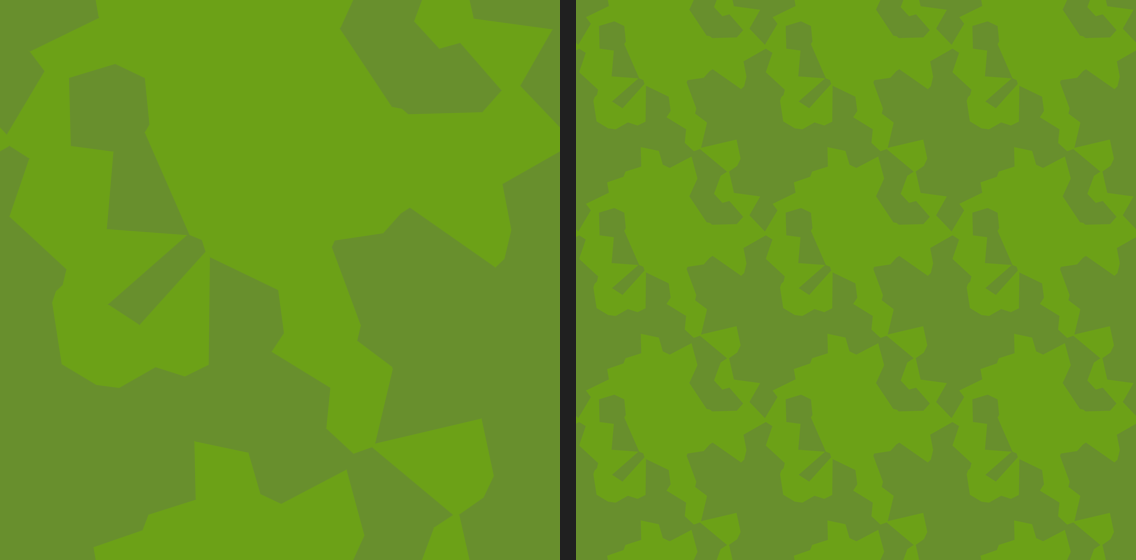
Left: one tile. Right: repeated 3 by 3.
Write a Shadertoy shader that draws this pattern.

```glsl
// Two-tone angular camouflage: a wrapping jittered Voronoi diagram whose cells
// are each painted olive or bright green, so that like neighbours fuse into
// large straight-edged patches. Both tones cover the same number of cells.

const int   CELLS     = 8;      // cells per side, must be even
const uint  SEED      = 23u;    // picks the arrangement
const float JITTER    = 0.98;   // 0 = square grid, 1 = fully scattered sites
const float CLUMPING  = 0.08;   // how much a cell follows its neighbours
const float SOFTNESS  = 0.7;    // half width of the edge blend, in pixels
const vec2  ORIGIN    = vec2(5.03, 3.43);  // lower left corner, in cells
const vec3  OLIVE     = vec3(0.409, 0.561, 0.178);
const vec3  LEAF      = vec3(0.422, 0.631, 0.090);

// Three random values in 0..1 for a cell; the cell index wraps at the border.
vec3 cellHash(ivec2 cell) {
    ivec2 wrapped = (cell + 4 * CELLS) % CELLS;
    uvec3 v = uvec3(uvec2(wrapped), SEED) * 1664525u + 1013904223u;
    v.x += v.y * v.z;
    v.y += v.z * v.x;
    v.z += v.x * v.y;
    v ^= v >> 16u;
    v.x += v.y * v.z;
    v.y += v.z * v.x;
    v.z += v.x * v.y;
    return vec3(v >> 8u) * exp2(-24.0);
}

// Random level of a cell, slightly blended with its four neighbours.
float level(ivec2 cell) {
    float around = cellHash(cell + ivec2(1, 0)).z + cellHash(cell - ivec2(1, 0)).z
                 + cellHash(cell + ivec2(0, 1)).z + cellHash(cell - ivec2(0, 1)).z;
    return cellHash(cell).z + CLUMPING * around;
}

// A cell and its partner half a tile away always take opposite tones.
bool isOlive(ivec2 cell) {
    return level(cell) > level(cell + CELLS / 2);
}

// Signed distance to the patch outline in cell units, positive inside olive.
float patchDistance(vec2 p) {
    ivec2 home = ivec2(floor(p));
    vec2 toOlive = vec2(10.0);
    vec2 toLeaf = vec2(10.0);
    for (int y = -2; y <= 2; y++) {
        for (int x = -2; x <= 2; x++) {
            ivec2 cell = home + ivec2(x, y);
            vec2 site = vec2(cell) + 0.5 + JITTER * (cellHash(cell).xy - 0.5);
            vec2 toSite = site - p;
            float d = dot(toSite, toSite);
            if (isOlive(cell)) {
                if (d < dot(toOlive, toOlive)) toOlive = toSite;
            } else {
                if (d < dot(toLeaf, toLeaf)) toLeaf = toSite;
            }
        }
    }
    // Distance to the bisector between the nearest site of each tone
    float gap = max(length(toLeaf - toOlive), 1e-4);
    return 0.5 * (dot(toLeaf, toLeaf) - dot(toOlive, toOlive)) / gap;
}

void mainImage(out vec4 fragColor, in vec2 fragCoord) {
    vec2 p = fragCoord / iResolution.xy * float(CELLS) + ORIGIN;
    float blend = SOFTNESS * float(CELLS) / min(iResolution.x, iResolution.y);
    float olive = smoothstep(-blend, blend, patchDistance(p));
    fragColor = vec4(mix(LEAF, OLIVE, olive), 1.0);
}
```
